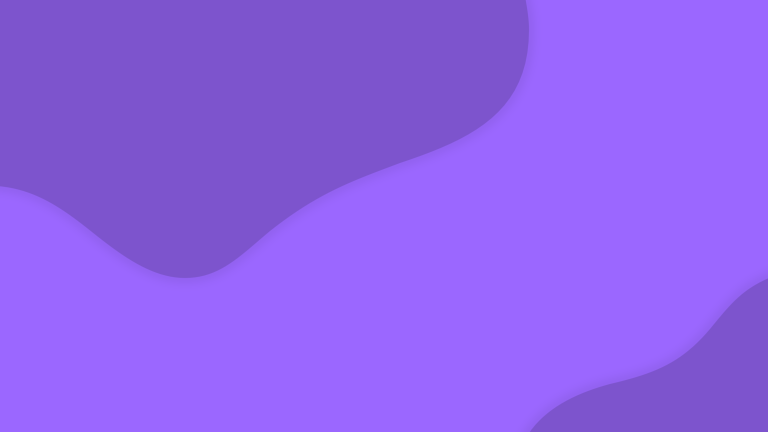
This background is drawn by a Shadertoy shader. Its source:

```glsl
// Two dark violet wavy blobs with soft shadows on a bright violet ground.

#define GROUND_COLOR vec3(0.608, 0.404, 1.0)
#define BLOB_COLOR vec3(0.490, 0.330, 0.805)
#define CANVAS_HEIGHT 432.0
#define SHADOW_RADIUS 7.5
#define SHADOW_STRENGTH 0.28
#define CURVE_STEPS 20

const float BELOW = -1.0;
const float ABOVE = 1.0;

vec2 bezier(vec2 a, vec2 b, vec2 c, vec2 d, float t) {
    float s = 1.0 - t;
    return s * s * s * a + 3.0 * s * s * t * b + 3.0 * s * t * t * c + t * t * t * d;
}

float segmentDistance(vec2 p, vec2 a, vec2 b) {
    vec2 ab = b - a;
    return length(p - a - ab * clamp(dot(p - a, ab) / dot(ab, ab), 0.0, 1.0));
}

// Walks a cubic curve from the pen position: keeps the nearest distance and
// toggles "inside" for each crossing of a vertical ray cast towards raySide.
void curveTo(vec2 p, inout vec2 pen, vec2 b, vec2 c, vec2 d, float raySide,
             inout float dist, inout bool inside) {
    vec2 start = pen;
    for (int i = 1; i <= CURVE_STEPS; i++) {
        vec2 next = bezier(start, b, c, d, float(i) / float(CURVE_STEPS));
        dist = min(dist, segmentDistance(p, pen, next));
        if ((pen.x > p.x) != (next.x > p.x)) {
            float crossing = mix(pen.y, next.y, (p.x - pen.x) / (next.x - pen.x));
            if (raySide * (crossing - p.y) > 0.0) inside = !inside;
        }
        pen = next;
    }
}

// Signed distance to both blobs, negative inside.
float blobs(vec2 p) {
    float dist = 1e5;
    bool inside = false;

    // Upper left blob, lying above its outline
    vec2 pen = vec2(-3, 246);
    curveTo(p, pen, vec2(35, 243), vec2(62, 224), vec2(92, 200), BELOW, dist, inside);
    curveTo(p, pen, vec2(122, 176), vec2(152, 154), vec2(185, 154), BELOW, dist, inside);
    curveTo(p, pen, vec2(220, 154), vec2(240, 176), vec2(270, 201), BELOW, dist, inside);
    curveTo(p, pen, vec2(318, 239), vec2(352, 251), vec2(400, 269), BELOW, dist, inside);
    curveTo(p, pen, vec2(472, 293), vec2(529, 320), vec2(529, 402), BELOW, dist, inside);
    curveTo(p, pen, vec2(529, 414), vec2(527, 425), vec2(523, 447), BELOW, dist, inside);

    // Lower right blob, lying under its outline
    pen = vec2(520, -18);
    curveTo(p, pen, vec2(535, 20), vec2(573, 38), vec2(610, 48), ABOVE, dist, inside);
    curveTo(p, pen, vec2(657, 59), vec2(682, 70), vec2(710, 103), ABOVE, dist, inside);
    curveTo(p, pen, vec2(733, 131), vec2(745, 147), vec2(785, 160), ABOVE, dist, inside);

    return inside ? -dist : dist;
}

void mainImage(out vec4 fragColor, in vec2 fragCoord) {
    float pixel = CANVAS_HEIGHT / iResolution.y;
    float d = blobs(fragCoord * pixel);

    // Soft shadow around the blobs, then the blobs themselves
    float falloff = max(d, 0.0) / SHADOW_RADIUS;
    float shadow = SHADOW_STRENGTH * exp(-falloff * falloff);
    float coverage = 1.0 - smoothstep(-0.7 * pixel, 0.7 * pixel, d);

    vec3 color = mix(GROUND_COLOR, BLOB_COLOR, shadow);
    color = mix(color, BLOB_COLOR, coverage);
    fragColor = vec4(color, 1.0);
}
```
